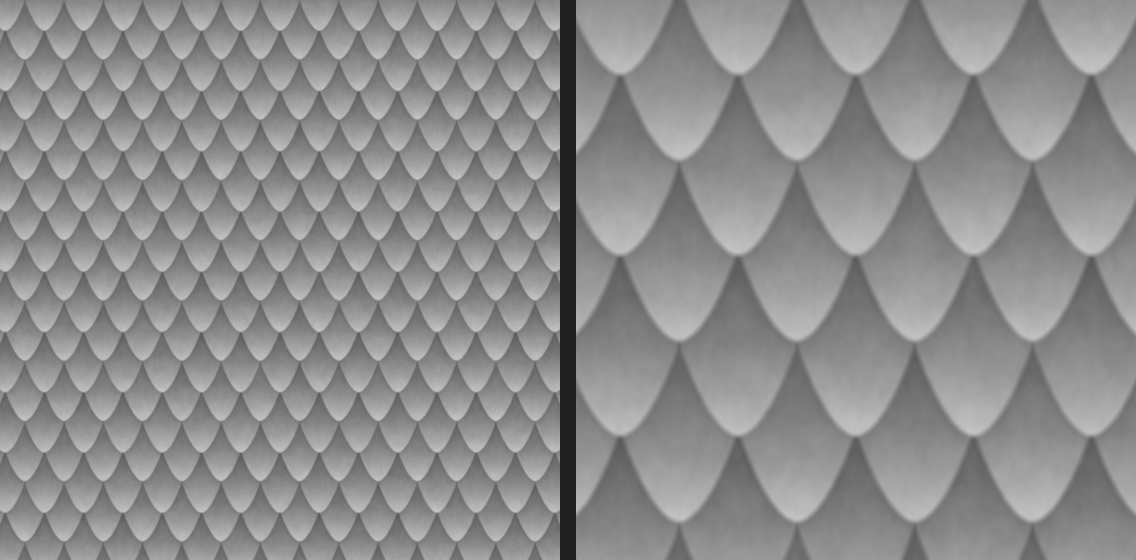
Left, the full canvas; right, a detail of the centre.
Reproduce this pattern procedurally as a Shadertoy shader.

```glsl
// Overlapping rows of grey, pointed scales, each row staggered by half a scale.
// Rows are layered from bottom to top; every scale fades from a pale tip to a
// dark root, with a soft contact shadow and faint mottling from gradient noise.

#define SCALE_WIDTH 0.0701
#define ROW_HEIGHT 0.0538
#define FIRST_TIP vec2(0.0443, 0.8940)
#define ODD_ROW_DROP 0.05
#define CURVE_POWER 1.8
#define EDGE_SOFTNESS 0.0024
#define SHADOW_WIDTH 0.005
#define SHADOW_DEPTH 0.10
#define MOTTLE_AMOUNT 0.045
#define SCALE_VARIATION 0.018

float hash(vec2 p) {
    vec3 q = fract(p.xyx * vec3(0.1031, 0.1030, 0.0973));
    q += dot(q, q.yzx + 33.33);
    return fract((q.x + q.y) * q.z);
}

vec2 gradientAt(vec2 cell) {
    float angle = 6.2832 * hash(cell);
    return vec2(cos(angle), sin(angle));
}

float gradientNoise(vec2 p) {
    vec2 i = floor(p), f = fract(p);
    vec2 u = f * f * f * (f * (f * 6.0 - 15.0) + 10.0);
    vec2 e = vec2(0.0, 1.0);
    float low = mix(dot(gradientAt(i), f),
                    dot(gradientAt(i + e.yx), f - e.yx), u.x);
    float high = mix(dot(gradientAt(i + e), f - e),
                     dot(gradientAt(i + e.yy), f - e.yy), u.x);
    return mix(low, high, u.y);
}

// Cloudy blotches with finer, slightly vertical grain on top.
float mottle(vec2 p) {
    return 0.55 * gradientNoise(p * 42.0)
         + 0.45 * gradientNoise(p * vec2(110.0, 75.0))
         + 0.35 * gradientNoise(p * vec2(230.0, 170.0));
}

// Tone along a scale: t is 0 at the tip and 2 at the hidden root.
float scaleTone(float t) {
    t = clamp(t, 0.0, 2.0);
    return 0.765 - 0.29 * t + 0.055 * t * t;
}

// Signed distance to the curved lower edge, positive inside the scale.
float edgeDistance(float x, float t) {
    float across = abs(2.0 * x);
    float slope = CURVE_POWER * pow(across, CURVE_POWER - 1.0) * 2.0;
    vec2 gradient = vec2(slope / SCALE_WIDTH, 1.0 / ROW_HEIGHT);
    return (t - pow(across, CURVE_POWER)) / length(gradient);
}

void mainImage(out vec4 fragColor, in vec2 fragCoord) {
    vec2 uv = fragCoord / iResolution.y;
    vec2 p = (uv - FIRST_TIP) / vec2(SCALE_WIDTH, ROW_HEIGHT);
    float softness = max(EDGE_SOFTNESS, 1.0 / iResolution.y);
    float tone = scaleTone(2.0);

    // Each higher row shades, then covers, the row beneath it.
    for (int i = -2; i <= 1; i++) {
        float row = floor(p.y) + float(i);
        float odd = mod(row, 2.0);
        float column = floor(p.x + 0.5 * odd + 0.5);
        float x = p.x + 0.5 * odd - column;
        float t = p.y - row + ODD_ROW_DROP * odd;
        float d = edgeDistance(x, t);

        float variation = hash(vec2(column, row) + 71.0) - 0.5;
        float surface = scaleTone(t) + SCALE_VARIATION * variation;
        tone *= 1.0 - SHADOW_DEPTH * exp(min(d, 0.0) / SHADOW_WIDTH);
        tone = mix(tone, surface, smoothstep(-softness, softness, d));
    }

    tone += MOTTLE_AMOUNT * mottle(uv + 3.0);
    fragColor = vec4(vec3(clamp(tone, 0.0, 1.0)), 1.0);
}
```
